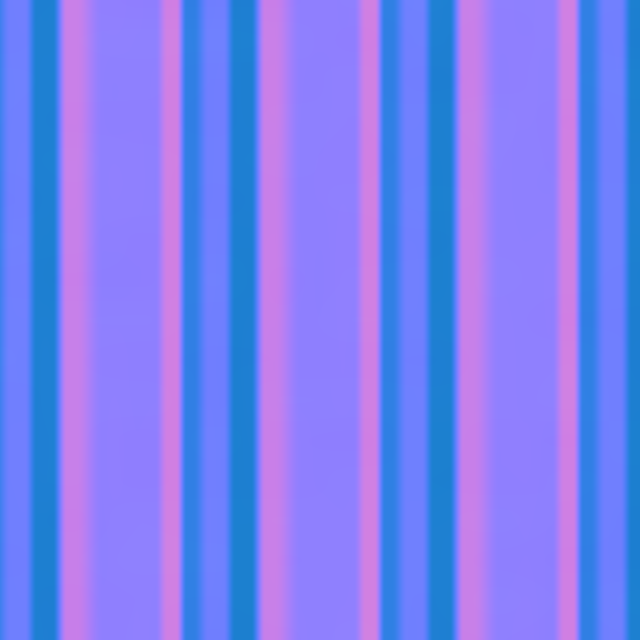
Reproduce this texture map procedurally as a WebGL 1 fragment shader.

```glsl
precision highp float;
uniform vec2 u_resolution;

float hash(vec2 p) {
  return fract(sin(dot(p, vec2(41.3, 289.1))) * 4375.85);
}

float noise(vec2 p) {
  vec2 cell = floor(p);
  vec2 f = fract(p);
  f = f * f * (3.0 - 2.0 * f);
  float low = mix(hash(cell), hash(cell + vec2(1.0, 0.0)), f.x);
  float high = mix(hash(cell + vec2(0.0, 1.0)), hash(cell + vec2(1.0, 1.0)), f.x);
  return mix(low, high, f.y);
}

// Encoded sideways slope across one ridge and its groove, phase 0 to 1
float ridgeSlope(float phase) {
  float slope = mix(0.44, 0.115, smoothstep(0.067, 0.126, phase));
  slope = mix(slope, 0.785, smoothstep(0.208, 0.279, phase));
  slope = mix(slope, 0.56, smoothstep(0.325, 0.460, phase));
  slope = mix(slope, 0.815, smoothstep(0.725, 0.786, phase));
  slope = mix(slope, 0.19, smoothstep(0.830, 0.882, phase));
  return mix(slope, 0.44, smoothstep(0.918, 0.995, phase));
}

void main() {
  vec2 uv = gl_FragCoord.xy / u_resolution;

  // Vertical ridges, slightly over three across
  float phase = fract((uv.x - 0.0182) / 0.31);
  float slope = ridgeSlope(phase);

  // Faint soft unevenness of the surface
  slope += 0.014 * (noise(uv * vec2(28.0, 7.0)) - 0.5);
  float tilt = 0.5 + 0.012 * (noise(uv * vec2(9.0, 16.0) + 31.0) - 0.5);

  // Rebuild the unit normal and encode it as colour
  vec2 lean = vec2(slope, tilt) * 2.0 - 1.0;
  float facing = sqrt(max(0.0, 1.0 - dot(lean, lean)));
  gl_FragColor = vec4(slope, tilt, 0.5 + 0.5 * facing, 1.0);
}
```
